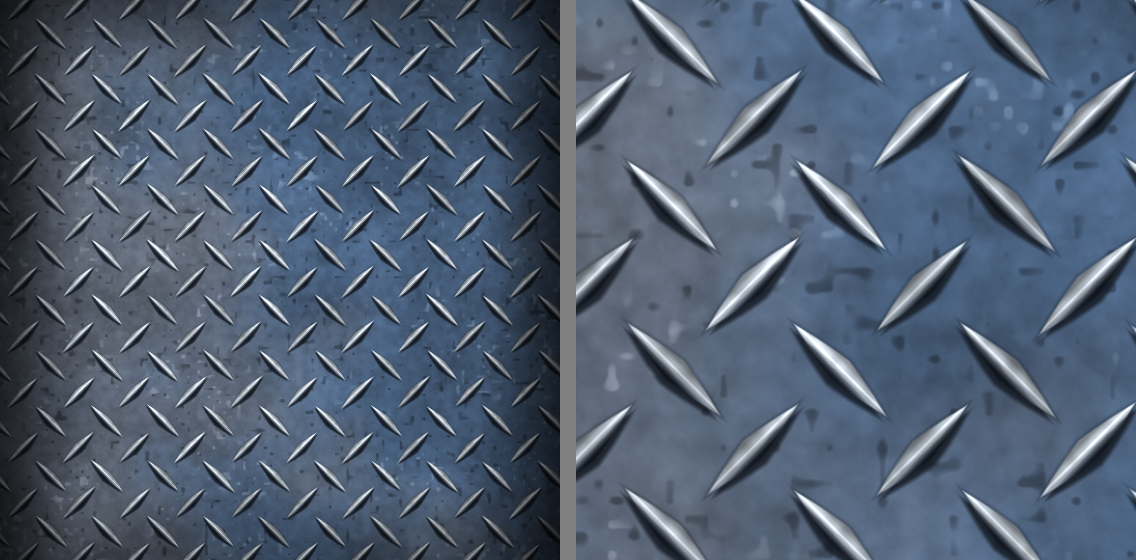
Left: the whole. Right: its middle third, enlarged.
This texture is drawn by a Shadertoy shader. Its source:

```glsl
// Worn steel tread plate: two interleaved grids of raised lozenges, leaning
// opposite ways, each shaded as a two-sided ridge lit from above. Layered value
// noise stains the plate, fine noise scuffs it, and the borders fall into shadow.

const vec2 PITCH = vec2(0.0997, 0.0988);          // about ten repeats each way
const vec2 RISING_ORIGIN = vec2(0.0404, 0.0030);
const vec2 FALLING_ORIGIN = vec2(0.0918, 0.0510);
const float HALF_LENGTH = 0.0385;
const float HALF_WIDTH = 0.0078;

const vec3 GREY_STEEL = vec3(0.345, 0.375, 0.425);
const vec3 BLUE_STEEL = vec3(0.270, 0.360, 0.475);
const vec3 BRIGHT_FACE = vec3(0.80, 0.84, 0.88);
const vec3 SHADED_FACE = vec3(0.40, 0.44, 0.49);
const vec3 DARK_EDGE = vec3(0.07, 0.09, 0.12);

float hash(vec2 p) {
    vec3 q = fract(p.xyx * 0.1031);
    q += dot(q, q.yzx + 33.33);
    return fract((q.x + q.y) * q.z);
}

float noise(vec2 p) {
    vec2 cell = floor(p), f = fract(p);
    f = f * f * (3.0 - 2.0 * f);
    float low = mix(hash(cell), hash(cell + vec2(1, 0)), f.x);
    float high = mix(hash(cell + vec2(0, 1)), hash(cell + vec2(1, 1)), f.x);
    return mix(low, high, f.y);
}

float fbm(vec2 p) {
    float sum = 0.0, amplitude = 0.5;
    for (int i = 0; i < 5; i++) {
        sum += amplitude * noise(p);
        p = mat2(1.6, 1.2, -1.2, 1.6) * p + 17.3;
        amplitude *= 0.5;
    }
    return sum;
}

// Stained plate surface with pale flecks and dark pits
vec3 plate(vec2 p) {
    float blueness = smoothstep(0.1, 0.9, p.x + 1.3 * (fbm(p * 4.0 + 9.0) - 0.5));
    float stain = fbm(p * 9.0 + 31.0);
    float grain = fbm(p * 75.0);
    vec3 color = mix(GREY_STEEL, BLUE_STEEL, blueness);
    color *= 0.62 + 0.48 * stain + 0.32 * grain;
    float worn = smoothstep(0.45, 0.65, fbm(p * 13.0 + 70.0));
    color += 0.13 * worn * smoothstep(0.70, 0.90, noise(p * 110.0));
    color *= 1.0 - 0.30 * smoothstep(0.80, 0.97, noise(p * 95.0 + 51.0));
    return color;
}

// Signed gap to a pointed lozenge; q.x runs along it, q.y across it
float lozenge(vec2 q, vec2 halfSize) {
    float t = abs(q.x) / halfSize.x;
    return abs(q.y) - halfSize.y * (1.0 - t) * (1.0 + 0.35 * t);
}

// Lay one grid of lozenges over the plate; lean is +1 rising, -1 falling
vec3 addStuds(vec3 color, vec2 p, vec2 origin, float lean, float blur) {
    vec2 grid = (p - origin) / PITCH + 0.5;
    vec2 id = floor(grid);
    float seed = hash(id + 40.0 + 23.0 * lean);
    vec2 local = (fract(grid) - 0.5) * PITCH;
    local += 0.002 * (vec2(seed, fract(seed * 7.3)) - 0.5);
    vec2 q = vec2(local.x + lean * local.y, local.y - lean * local.x) * 0.7071;
    vec2 size = vec2(HALF_LENGTH, HALF_WIDTH) * mix(0.93, 1.05, fract(seed * 13.7));
    float wear = noise(p * 140.0 + 80.0 * lean);

    // Cast shadow, heaviest beneath the middle
    float shade = lozenge(q + vec2(0.0, 0.0036), size * vec2(0.92, 1.0));
    color = mix(color, DARK_EDGE, 0.82 * smoothstep(0.0025, -0.0015, shade));
    float gap = lozenge(q, size);
    color = mix(color, DARK_EDGE, 0.30 * smoothstep(0.0028, 0.0, gap));

    // Bright upper face, shaded lower face, glint along the ridge
    float ridge = -0.0012 + 0.0012 * (wear - 0.5);
    float upper = smoothstep(-0.0016, 0.0012, q.y - ridge);
    float along = q.x * lean / size.x;
    vec3 top = BRIGHT_FACE * (0.86 + 0.14 * along + 0.22 * (wear - 0.5));
    vec3 under = mix(SHADED_FACE, DARK_EDGE, smoothstep(0.001, 0.006, -q.y));
    under *= 1.0 - 0.35 * along;
    vec3 metal = mix(under, top, upper);
    metal *= 1.0 - 0.35 * smoothstep(0.002, 0.0065, q.y);
    metal += 0.20 * smoothstep(0.0014, 0.0, abs(q.y - 0.0008));
    metal *= mix(0.85, 1.08, fract(seed * 29.1));
    return mix(color, metal, smoothstep(blur, -blur, gap));
}

// Darkness gathering at the sides and corners
float vignette(vec2 uv) {
    vec2 inset = min(uv, 1.0 - uv);
    float sides = mix(0.30, 1.0, smoothstep(-0.03, 0.17, inset.x));
    float ends = mix(0.72, 1.0, smoothstep(-0.03, 0.16, inset.y));
    vec2 c = uv - vec2(0.48, 0.53);
    return sides * ends * (1.10 - 0.55 * dot(c, c));
}

void mainImage(out vec4 fragColor, in vec2 fragCoord) {
    vec2 p = fragCoord / iResolution.y;
    float blur = 0.0005 + 0.6 / iResolution.y;
    vec3 color = plate(p);
    color = addStuds(color, p, RISING_ORIGIN, 1.0, blur);
    color = addStuds(color, p, FALLING_ORIGIN, -1.0, blur);
    color *= vignette(fragCoord / iResolution.xy);
    fragColor = vec4(clamp(color, 0.0, 1.0), 1.0);
}
```
